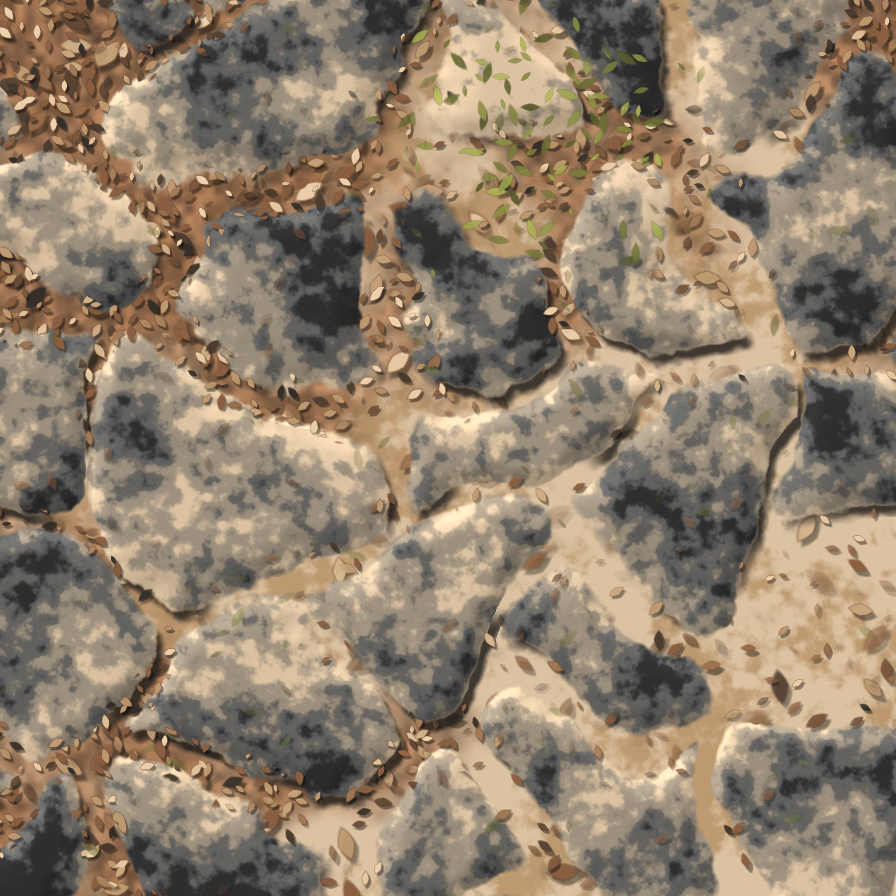
Give the GLSL for this texture, as a WebGL 1 fragment shader.

```glsl
precision highp float;
uniform vec2 u_resolution;

const vec3 LIGHT_SAND = vec3(0.86, 0.76, 0.63);
const vec3 TAN = vec3(0.74, 0.60, 0.44);
const vec3 BROWN = vec3(0.54, 0.37, 0.25);
const vec3 DUST = vec3(0.61, 0.56, 0.49);
const vec3 SLATE = vec3(0.40, 0.385, 0.36);
const vec3 DARK = vec3(0.20, 0.18, 0.16);
const vec3 MOSS = vec3(0.50, 0.52, 0.24);

float hash(vec2 p) {
  return fract(sin(dot(p, vec2(127.1, 311.7))) * 43758.5453);
}

vec2 hash2(vec2 p) {
  return vec2(hash(p), hash(p + 57.3));
}

float noise(vec2 p) {
  vec2 i = floor(p), f = fract(p);
  f = f * f * (3.0 - 2.0 * f);
  return mix(mix(hash(i), hash(i + vec2(1.0, 0.0)), f.x),
             mix(hash(i + vec2(0.0, 1.0)), hash(i + 1.0), f.x), f.y);
}

float fbm(vec2 p) {
  float sum = 0.0, amp = 0.52;
  for (int i = 0; i < 5; i++) {
    sum += amp * noise(p);
    p = mat2(1.6, 1.2, -1.2, 1.6) * p + 9.7;
    amp *= 0.5;
  }
  return sum;
}

float smoothMin(float a, float b, float k) {
  float h = max(k - abs(a - b), 0.0) / k;
  return min(a, b) - 0.25 * h * h * k;
}

// Rounded Voronoi stones: x = signed depth inside the stone, yz = cell id
vec3 stoneField(vec2 p) {
  vec2 q = p * 4.5 + 0.5 * vec2(noise(p * 7.0), noise(p * 7.0 + 31.0));
  vec2 cell = floor(q), id = cell, nearest = vec2(9.0);
  for (int y = -1; y <= 1; y++) {
    for (int x = -1; x <= 1; x++) {
      vec2 c = cell + vec2(float(x), float(y));
      vec2 r = c + 0.1 + 0.8 * hash2(c) - q;
      if (dot(r, r) < dot(nearest, nearest)) { nearest = r; id = c; }
    }
  }
  float edge = 1.0;
  for (int y = -2; y <= 2; y++) {
    for (int x = -2; x <= 2; x++) {
      vec2 c = id + vec2(float(x), float(y));
      vec2 r = c + 0.1 + 0.8 * hash2(c) - q;
      vec2 across = r - nearest;
      if (dot(across, across) > 0.0001)
        edge = smoothMin(edge, dot(0.5 * (r + nearest), normalize(across)), 0.09);
    }
  }
  float gap = mix(0.03, 0.12, hash(id + 4.2)) + step(hash(id + 8.8), 0.1);
  return vec3(edge - gap + 0.16 * (fbm(p * 22.0) - 0.5), id);
}

// Scattered angular flakes: x = coverage, y = random tone
vec2 flakes(vec2 p, float scale, float density, float slimness, float seed) {
  vec2 q = p * scale, cell = floor(q), result = vec2(0.0);
  for (int y = -1; y <= 1; y++) {
    for (int x = -1; x <= 1; x++) {
      vec2 c = cell + vec2(float(x), float(y));
      vec2 key = c + seed;
      float a = 6.2832 * hash(key + 3.1);
      vec2 r = mat2(cos(a), sin(a), -sin(a), cos(a)) * (q - c - hash2(key));
      r = abs(r) / (vec2(1.0, slimness) * mix(0.3, 0.7, hash(key + 6.4)));
      float d = mix(length(r), r.x + r.y, 0.4);
      float keep = smoothstep(-0.08, 0.08, density - hash(key + 11.9));
      float cover = keep * (1.0 - smoothstep(0.7, 1.15, d));
      result = mix(result, vec2(1.0, hash(key + 15.2)), cover);
    }
  }
  return result;
}

vec3 flakeColor(float tone) {
  vec3 c = mix(DARK, BROWN, smoothstep(0.0, 0.25, tone));
  c = mix(c, TAN, smoothstep(0.4, 0.65, tone));
  return mix(c, LIGHT_SAND * 1.08, smoothstep(0.72, 0.95, tone));
}

vec3 addFlakes(vec3 col, vec2 p, float scale, float density, float seed) {
  float shade = flakes(p + vec2(-0.15, 0.2) / scale, scale, density, 0.5, seed).x;
  vec2 f = flakes(p, scale, density, 0.5, seed);
  return mix(col * (1.0 - 0.4 * shade), flakeColor(f.y), f.x);
}

vec3 stoneColor(vec2 p, vec2 id, float depth) {
  float grain = fbm(p * 65.0) - 0.5;
  float tone = fbm(p * 9.0 + id * 3.7) + 0.55 * grain + 0.22 * (hash(id + 2.6) - 0.5);
  tone += 0.1 * (1.0 - smoothstep(0.0, 0.12, depth));
  vec3 c = mix(DARK, SLATE, smoothstep(0.26, 0.43, tone));
  c = mix(c, DUST, smoothstep(0.46, 0.58, tone));
  c = mix(c, LIGHT_SAND, smoothstep(0.62, 0.78, tone));
  return c + vec3(-0.02, 0.0, 0.025) * (1.0 - smoothstep(0.35, 0.55, tone));
}

void main() {
  vec2 p = gl_FragCoord.xy / u_resolution.y;

  // Sand, with leaf litter thickest at the upper left
  float patches = fbm(p * 6.0 + 20.0);
  float litter = smoothstep(0.4, 0.75, patches + 0.35 * (p.y - p.x) + 0.03);
  float sandTone = fbm(p * 12.0 + 5.0) + 0.5 * (fbm(p * 75.0) - 0.5);
  vec3 col = mix(TAN, LIGHT_SAND, smoothstep(0.32, 0.56, sandTone));
  col = mix(col, BROWN * (0.65 + 0.7 * noise(p * 90.0)), 0.85 * litter);
  col = addFlakes(col, p, 34.0, 0.1 + 0.5 * litter, 3.0);

  // Stones, their cast shadows and lit rims
  vec3 stone = stoneField(p);
  float caster = stoneField(p + vec2(-0.008, 0.012)).x;
  float mask = smoothstep(-0.012, 0.02, stone.x);
  float shadow = smoothstep(-0.02, 0.04, caster) * smoothstep(0.35, 0.6, noise(p * 11.0));
  col = mix(col, DARK * 0.7, 0.85 * shadow * (1.0 - mask));
  vec3 rock = stoneColor(p, stone.yz, stone.x);
  float slope = clamp((caster - stone.x) * 3.0, -0.25, 0.25);
  rock *= 1.0 - slope * (1.0 - smoothstep(0.05, 0.2, stone.x));
  col = mix(col, rock, mask);

  // Small litter spilling over stone edges
  float spill = (0.12 + 0.6 * litter) * (1.0 - smoothstep(-0.01, 0.09, stone.x));
  col = addFlakes(col, p, 62.0, spill, 41.0);

  // Moss tufts near the top
  float moss = 1.0 - smoothstep(0.03, 0.2, length((p - vec2(0.6, 0.84)) * vec2(0.8, 1.0)));
  moss *= smoothstep(0.3, 0.55, fbm(p * 14.0 + 60.0));
  vec2 blades = flakes(p, 48.0, 0.85 * moss, 0.4, 77.0);
  col = mix(col, MOSS * (0.6 + 0.85 * blades.y), 0.85 * blades.x);

  gl_FragColor = vec4(clamp(col, 0.0, 1.0), 1.0);
}
```
